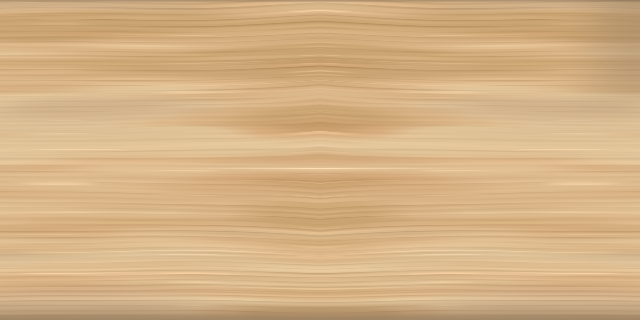
This texture is drawn by a Shadertoy shader. Its source:

```glsl
// Pale book-matched wood veneer with fine horizontal grain and a soft mirrored arch.
#define HONEY vec3(0.790, 0.640, 0.448)
#define TAN vec3(0.842, 0.692, 0.510)
#define PALE vec3(0.880, 0.765, 0.595)
#define ASH vec3(0.815, 0.695, 0.550)
#define SHADE vec3(0.600, 0.500, 0.380)
#define RING_COUNT 62.0
#define RING_DEPTH 0.170
#define FIBRE_DEPTH 0.050
#define THREAD_GAIN 0.060
#define BAND_CONTRAST 2.1
#define ARCH_HEIGHT 0.024

float hash(vec2 p) {
    vec3 q = fract(vec3(p.xyx) * 0.1031);
    q += dot(q, q.yzx + 33.33);
    return fract((q.x + q.y) * q.z);
}

float noise(vec2 p) {
    vec2 cell = floor(p), f = fract(p);
    f = f * f * (3.0 - 2.0 * f);
    float low = mix(hash(cell), hash(cell + vec2(1, 0)), f.x);
    float high = mix(hash(cell + vec2(0, 1)), hash(cell + vec2(1, 1)), f.x);
    return mix(low, high, f.y);
}

// Bends the grain: up at the middle in the upper half, down below it.
float grainHeight(float side, float y) {
    float direction = mix(-0.8, 1.0, smoothstep(0.40, 0.56, y));
    direction *= 1.0 - 0.65 * smoothstep(0.68, 0.85, y);
    direction *= smoothstep(0.05, 0.36, y);
    float arch = ARCH_HEIGHT * direction * exp(-side * 9.0);
    float wave = 0.016 * (noise(vec2(side * 5.0, y * 5.0 + 3.0)) - 0.5);
    return y - arch + wave;
}

// Soft rise into a thin dark line, once per growth ring.
float growthRings(float side, float h) {
    float ring = h * RING_COUNT + 2.0 * noise(vec2(4.0, h * 9.0));
    float aa = clamp(fwidth(ring), 0.04, 0.3);
    float phase = fract(ring), id = floor(ring);
    float profile = pow(phase, 4.0) * (1.0 - smoothstep(1.0 - aa, 1.0, phase));
    float strength = 0.35 + 0.75 * hash(vec2(id, 7.0));
    float fade = 0.45 + 0.85 * noise(vec2(side * 6.0, id * 3.7));
    return profile * strength * fade;
}

void mainImage(out vec4 fragColor, in vec2 fragCoord) {
    vec2 uv = fragCoord / iResolution.xy;
    float side = abs(uv.x - 0.5);
    float h = grainHeight(side, uv.y);

    // Broad bands of honey, tan and pale wood
    float band = 0.5 * noise(vec2(side * 2.5, h * 12.0));
    band += 0.5 * noise(vec2(side * 4.0 + 9.0, h * 36.0));
    float clearZone = smoothstep(0.46, 0.54, h) * (1.0 - smoothstep(0.70, 0.745, h));
    float tone = 0.58 + BAND_CONTRAST * (band - 0.5) + 0.20 * clearZone;
    tone += 0.55 * (smoothstep(0.0, 0.3, side) - 0.6);
    tone -= 0.22 * smoothstep(0.74, 0.80, h);
    vec3 color = mix(HONEY, TAN, smoothstep(0.0, 0.5, tone));
    color = mix(color, PALE, smoothstep(0.45, 1.1, tone));

    // Greyer streaks, mostly toward the sides, and rosy streaks
    float grey = smoothstep(0.45, 0.75, noise(vec2(side * 3.0 + 5.0, h * 15.0)));
    color = mix(color, ASH, 0.75 * grey * smoothstep(0.05, 0.35, side));
    float rosy = smoothstep(0.55, 0.9, noise(vec2(side * 3.0 + 2.0, h * 19.0 + 6.0)));
    color += rosy * vec3(-0.002, -0.020, -0.022);

    // Growth rings, calmer in the clear wood around the middle
    float calm = smoothstep(0.34, 0.40, h) * (1.0 - smoothstep(0.70, 0.76, h));
    float rings = growthRings(side, h) * (1.0 - 0.5 * calm);
    color += RING_DEPTH * (0.09 * (1.0 - 0.5 * calm) - rings) * vec3(1.0, 1.05, 0.95);

    // Fine fibres and scattered bright threads
    float fibre = noise(vec2(side * 7.0, h * 230.0)) - 0.5;
    fibre += 0.9 * (noise(vec2(side * 3.0 + 8.0, h * 105.0)) - 0.5);
    color += FIBRE_DEPTH * fibre * (1.0 - 0.3 * calm);
    float thread = smoothstep(0.78, 0.97, noise(vec2(side * 5.0 + 1.0, h * 150.0 + 40.0)));
    color += THREAD_GAIN * thread;

    // Thin pale seam across the arch
    float seam = 1.0 - smoothstep(0.0, 0.0025, abs(uv.y - 0.474));
    color += 0.08 * seam * (1.0 - smoothstep(0.03, 0.25, side));

    // Shadows along the lower edge, the top rim and the upper right
    float lower = 0.32 * (1.0 - smoothstep(0.035, 0.07, uv.y));
    lower += 0.55 * (1.0 - smoothstep(0.0, 0.035, uv.y));
    float corner = 0.42 * smoothstep(0.86, 1.0, uv.x) * smoothstep(0.60, 0.78, uv.y);
    float rim = 0.60 * smoothstep(0.991, 0.998, uv.y);
    color = mix(color, SHADE, clamp(lower + corner + rim, 0.0, 1.0));

    fragColor = vec4(clamp(color, 0.0, 1.0), 1.0);
}
```
